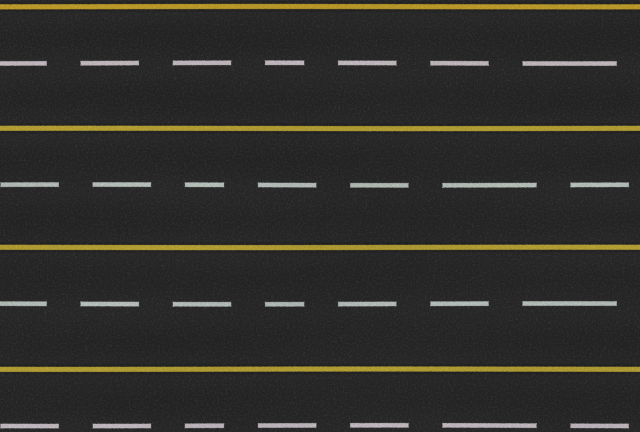
Reproduce this pattern procedurally as a WebGL 2 fragment shader.

```glsl
#version 300 es
precision highp float;
// Asphalt road lanes with solid yellow lines and staggered, uneven white dashes.

uniform vec2 u_resolution;
out vec4 fragColor;

vec2 hash2(vec2 cell) {
  vec3 q = fract(cell.xyx * vec3(0.1031, 0.1030, 0.0973));
  q += dot(q, q.yzx + 33.33);
  return fract((q.xx + q.yz) * q.zy);
}

// Distance to the nearest scattered stone
float cellular(vec2 p) {
  vec2 cell = floor(p);
  float nearest = 2.0;
  for (int j = -1; j <= 1; j++)
    for (int i = -1; i <= 1; i++) {
      vec2 neighbour = cell + vec2(i, j);
      nearest = min(nearest, distance(p, neighbour + hash2(neighbour)));
    }
  return nearest;
}

// Broad, soft unevenness of the road surface
float mottle(vec2 p) {
  return sin(p.x * 7.0 + 2.0 * sin(p.y * 9.0)) * 0.4
       + sin(p.y * 43.0 + sin(p.x * 5.0)) * 0.4
       + sin(p.x * 31.0 + p.y * 57.0) * sin(p.x * 23.0 - p.y * 38.0) * 0.3;
}

// Signed distance to a run of seven dashes, one short and one long
float dashes(float x, float y) {
  const float period = 1.533;
  x = mod(x, period);
  float start = 0.0;
  float d = 1.0;
  for (int i = 0; i < 7; i++) {
    float len = i == 3 ? 0.0907 : i == 6 ? 0.2180 : 0.1351;
    float along = x - start - 0.5 * len;
    along -= period * round(along / period);
    vec2 q = abs(vec2(along, y)) - vec2(0.5 * len, 0.0053);
    d = min(d, max(q.x, q.y));
    start += len + 0.0784;
  }
  return d;
}

void main() {
  // Canvas heights, measured down from the top left
  vec2 p = vec2(gl_FragCoord.x, u_resolution.y - gl_FragCoord.y) / u_resolution.y;
  float soft = max(0.8 / u_resolution.y, 0.0012);

  // Lanes repeat in pairs of slightly different height
  float pair = floor((p.y + 0.05) / 0.5573);
  float inPair = p.y + 0.05 - pair * 0.5573;
  float odd = step(0.2819, inPair);
  float row = 2.0 * pair + odd;
  float y = inPair - odd * 0.2819 - 0.0654;

  // Asphalt with fine grain, pale stones and worn wheel tracks
  float grain = cellular(p * 210.0) - 0.45;
  float stones = smoothstep(0.22, 0.05, cellular(p * 95.0 + 17.0));
  float blotch = mottle(p);
  float tone = 0.153 + 0.045 * grain + 0.028 * stones + 0.005 * blotch;
  tone += 0.006 * cos(y * 45.0);
  tone -= 0.025 * smoothstep(0.007, 0.0, abs(abs(y) - 0.008));
  vec3 color = vec3(tone) * vec3(1.0, 1.0, 1.005);

  // Hand-laid waver and ragged paint edges
  float waver = 0.0009 * sin(p.x * 4.2 - 1.0 + row * 1.7);
  float ragged = 0.0012 * grain;
  float wear = 0.10 * grain + 0.025 * blotch;

  // Yellow lines, the top one a little warmer
  vec3 yellow = mix(vec3(0.69, 0.61, 0.20), vec3(0.72, 0.59, 0.16), step(row, 0.5));
  float lineDist = abs(y + waver * 0.5) - 0.0059 + ragged;
  color = mix(color, yellow * (1.0 + wear), smoothstep(soft, -soft, lineDist));

  // White dashes, shifted on every second lane, cool or rosy by row
  vec3 white = mix(vec3(0.70, 0.73, 0.71), vec3(0.74, 0.71, 0.73),
                   step(1.0, abs(row - 1.5)));
  float dashDist = dashes(p.x + 0.027 + 0.1855 * odd, y - 0.1308 + waver) + ragged;
  color = mix(color, white * (1.0 + wear), smoothstep(soft, -soft, dashDist));

  fragColor = vec4(color, 1.0);
}
```
